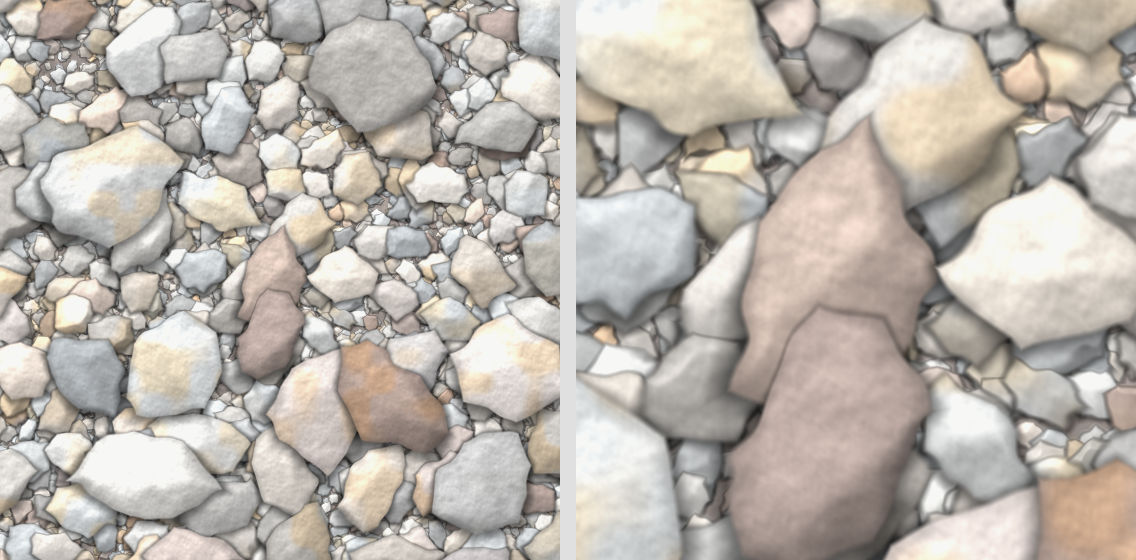
Left, the full canvas; right, a detail of the centre.
A WebGL 1 fragment shader for this texture:

```glsl
precision highp float;
// A heap of pale crushed stone. Layers of jittered cells, from grit up to
// boulders, are painted over each other; each stone is a convex cut gem whose
// planes give both outline and facet shading, with a soft contact shadow.
uniform vec2 u_resolution;

const int LAYERS = 6;
const int SIDES = 7;
const float GRIT_CELL = 0.019;      // cell size of the finest layer
const float GROWTH = 1.6;           // cell size ratio between layers
const float EDGE = 0.0024;          // softness of outlines
const float SHADOW = 0.55;          // darkness of contact shadows
const float FACET_SHARPNESS = 16.0;
const float RELIEF = 0.30;          // strength of surface roughness
const vec3 LIGHT_DIR = vec3(-0.27, 0.60, 0.75);
const vec3 SOIL = vec3(0.60, 0.56, 0.54);
const vec3 GREY_STONE = vec3(0.71, 0.71, 0.71);
const vec3 WHITE_STONE = vec3(1.01, 1.0, 0.985);
const vec3 COOL_TINT = vec3(0.965, 0.995, 1.02);
const vec3 WARM_TINT = vec3(1.03, 1.0, 0.965);
const vec3 RUST_TINT = vec3(0.97, 0.86, 0.82);
const vec3 CREAM_STAIN = vec3(1.03, 0.96, 0.85);

vec4 hash4(vec2 p) {
  vec4 q = fract(p.xyxy * vec4(0.1031, 0.1030, 0.0973, 0.1099));
  q += dot(q, q.wzxy + 33.33);
  return fract((q.xxyz + q.yzzw) * q.zywx);
}

float noise(vec2 p) {
  vec2 i = floor(p), f = fract(p);
  f = f * f * (3.0 - 2.0 * f);
  float low = mix(hash4(i).x, hash4(i + vec2(1, 0)).x, f.x);
  float high = mix(hash4(i + vec2(0, 1)).x, hash4(i + vec2(1, 1)).x, f.x);
  return mix(low, high, f.y);
}

float fbm(vec2 p) {
  float sum = 0.0, amp = 0.5;
  for (int i = 0; i < 4; i++) {
    sum += amp * noise(p);
    p = mat2(1.6, 1.2, -1.2, 1.6) * p + 7.3;
    amp *= 0.55;
  }
  return sum;
}

// Signed outline distance in x, facet normal in yzw, for a stone of radius 1.
vec4 stone(vec2 p, vec2 seed) {
  vec4 top = hash4(seed + 5.7);
  vec2 tilt = (top.xy - 0.5) * 0.9;
  float weight = exp(-FACET_SHARPNESS * (0.30 + 0.25 * top.z - dot(p, tilt)));
  vec3 normal = weight * normalize(vec3(tilt, 1.0));
  float total = weight, outline = -1.0;
  for (int k = 0; k < SIDES; k++) {
    vec4 h = hash4(seed + float(k) * 3.17 + 11.0);
    float angle = (float(k) + 0.8 * h.x) * 6.2832 / float(SIDES);
    vec2 dir = vec2(cos(angle), sin(angle));
    float inset = mix(0.74, 1.02, h.y) - dot(p, dir);
    float slope = mix(0.45, 2.0, h.z * h.z);
    outline = max(outline, -inset);
    weight = exp(-FACET_SHARPNESS * inset * slope);
    normal += weight * normalize(vec3(dir * slope, 1.0));
    total += weight;
  }
  return vec4(outline, normal / total);
}

vec3 stoneColour(vec4 h, float size, float stain) {
  float tone = clamp(h.x * 0.9 + 0.12 * size, 0.0, 1.0);
  vec3 colour = mix(GREY_STONE, WHITE_STONE, tone);
  colour *= mix(COOL_TINT, WARM_TINT, h.y);
  colour *= mix(vec3(1.0), RUST_TINT, smoothstep(0.82, 0.97, h.z) * (1.0 - 0.6 * tone));
  return colour * mix(vec3(1.0), CREAM_STAIN, stain * smoothstep(0.55, 0.9, h.w));
}

void main() {
  vec2 uv = gl_FragCoord.xy / u_resolution.y;

  // Surface roughness shared by all stones, lit as a small relief.
  float rough = fbm(uv * 48.0);
  float relief = rough - fbm(uv * 48.0 + vec2(-0.10, 0.22));
  float stain = smoothstep(0.35, 0.65, noise(uv * 22.0 + 40.0));
  vec3 colour = SOIL * (0.75 + 0.5 * rough);

  float cell = GRIT_CELL;
  for (int layer = 0; layer < LAYERS; layer++) {
    float size = float(layer) / float(LAYERS - 1);
    vec2 grid = uv / cell + float(layer) * 17.37;
    vec2 wobble = vec2(noise(grid * 5.0), noise(grid * 5.0 + 31.0)) - 0.5;
    vec2 home = floor(grid);
    // Upper rows first, so lower stones lie in front.
    for (int j = 0; j < 3; j++) {
      for (int i = 0; i < 3; i++) {
        vec2 id = home + vec2(float(i) - 1.0, 1.0 - float(j));
        vec2 seed = id + float(layer) * 57.0;
        vec4 place = hash4(seed), form = hash4(seed + 91.3);
        vec2 centre = id + 0.5 + (place.xy - 0.5) * 0.7;
        float height = (centre.y - float(layer) * 17.37) * cell;
        float density = mix(1.0, 0.27, size * size) * mix(1.0, 1.3 - 0.6 * height, size);
        if (place.z > density) continue;

        float radius = mix(0.42, 0.61, form.x);
        float angle = (form.y - 0.5) * 2.6;
        mat2 turn = mat2(cos(angle), -sin(angle), sin(angle), cos(angle));
        float stretch = sqrt(mix(1.0, 1.6, form.z));
        vec2 offset = (grid - centre + wobble * 0.10) / radius;
        if (dot(offset, offset) > 3.2) continue;
        vec4 gem = stone((turn * offset) * vec2(1.0 / stretch, stretch), seed);
        vec3 normal = normalize(vec3(gem.yz * turn, gem.w));

        // Contact shadow, wider below the stone.
        float reach = 0.20 - 0.13 * offset.y / (length(offset) + 0.01);
        colour *= 1.0 - SHADOW * (1.0 - smoothstep(-0.05, reach, gem.x));

        float light = 0.63 + 0.45 * dot(normal, LIGHT_DIR);
        light *= 1.0 + RELIEF * relief + 0.16 * (rough - 0.46);
        light *= 1.0 - 0.13 * smoothstep(-0.16, 0.0, gem.x);
        vec3 face = stoneColour(hash4(seed + 23.9), size, stain) * light;
        float cover = 1.0 - smoothstep(-EDGE, EDGE, gem.x * radius * cell);
        colour = mix(colour, face, cover);
      }
    }
    cell *= GROWTH;
  }

  gl_FragColor = vec4(min(colour, vec3(0.97, 0.968, 0.96)), 1.0);
}
```
